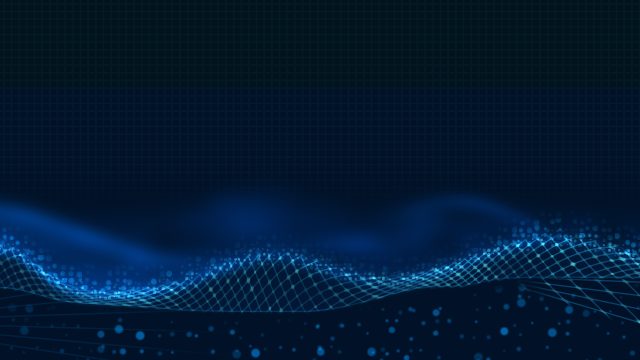
Give the GLSL for this background, as a WebGL 1 fragment shader.

```glsl
precision highp float;
uniform vec2 u_resolution;

float hash(vec2 p) {
  vec3 q = fract(vec3(p.xyx) * 0.1031);
  q += dot(q, q.yzx + 33.33);
  return fract((q.x + q.y) * q.z);
}

float noise(vec2 p) {
  vec2 i = floor(p), f = fract(p);
  f = f * f * (3.0 - 2.0 * f);
  return mix(mix(hash(i), hash(i + vec2(1, 0)), f.x),
             mix(hash(i + vec2(0, 1)), hash(i + vec2(1, 1)), f.x), f.y);
}

float bump(float x, float center, float width) {
  float d = (x - center) / width;
  return exp(-d * d);
}

// Upper and lower edges of the wave sheet
float crest(float x) {
  return 0.18 + 0.13 * bump(x, 0.0, 0.08) + 0.11 * bump(x, 0.425, 0.13)
       + 0.155 * bump(x, 0.87, 0.2);
}

float hem(float x) {
  return 0.135 + 0.065 * bump(x, 0.0, 0.09) + 0.018 * bump(x, 0.17, 0.1)
       + 0.095 * smoothstep(0.47, 0.75, x) - 0.02 * bump(x, 0.72, 0.05);
}

// Lattice coordinates of the wave sheet, or of the fan at the right
vec2 sheet(vec2 p) {
  float s = (p.y - hem(p.x)) / (crest(p.x) - hem(p.x));
  float a = p.x * 54.0 + 0.8 * sin(p.x * 17.0);
  return vec2(a + s * 2.2, a * 0.8 - s * 4.2);
}

vec2 fan(vec2 p) {
  float s = (p.y - 0.235) / (0.03 + 0.6 * max(p.x - 0.8, 0.0));
  return vec2(p.x * 24.0 + p.y * 14.0, s * 4.0);
}

// Thin lines in x, glowing nodes in y
vec2 lattice(vec2 q, vec2 dx, vec2 dy, float px) {
  vec2 slope = max(sqrt(dx * dx + dy * dy), 0.001);
  vec2 d = abs(fract(q) - 0.5) / slope;
  vec2 lines = 1.0 - smoothstep(0.0, 0.0008 + px, d);
  float size = 0.0025 + 0.004 * hash(floor(q));
  float node = 1.0 - smoothstep(size * 0.4, size + px, length(d));
  float glow = hash(floor(q) + 7.0);
  return vec2(max(lines.x, lines.y), node * (0.2 + 0.8 * glow * glow));
}

// Jittered discs, one per cell at most
float scatter(vec2 p, float cells, float radius, float blur, float chance) {
  vec2 q = p * cells, id = floor(q);
  vec2 spot = 0.25 + 0.5 * vec2(hash(id + 3.1), hash(id + 19.7));
  float r = radius * (0.35 + 0.65 * hash(id + 41.3));
  float d = length(fract(q) - spot) / cells;
  return step(hash(id + 73.9), chance) * (0.35 + 0.65 * hash(id + 5.3))
       * (1.0 - smoothstep(r - blur, r + blur, d));
}

void main() {
  vec2 p = gl_FragCoord.xy / u_resolution;
  float aspect = u_resolution.x / u_resolution.y;
  float px = 1.0 / u_resolution.y;
  vec2 c = vec2(p.x * aspect, p.y);
  float top = crest(p.x), low = hem(p.x);

  // Dark backdrop with a fine grid
  vec3 color = mix(vec3(0.004, 0.071, 0.155), vec3(0.004, 0.076, 0.115), smoothstep(0.745, 0.765, p.y));
  vec2 cell = abs(fract(c * 47.0) - 0.5) / 47.0;
  float grid = 1.0 - smoothstep(0.0, 0.0012 + px, min(cell.x, cell.y));
  color += vec3(0.01, 0.03, 0.034) * grid * smoothstep(0.4, 0.58, p.y) * (0.6 + 0.4 * p.y);

  // Soft haze and blurred ridges
  float cloud = noise(c * vec2(5.0, 9.0)) * 0.55 + noise(c * vec2(13.0, 18.0)) * 0.45;
  float above = smoothstep(top - 0.04, top + 0.02, p.y);
  float ceiling = 0.41 + 0.08 * bump(p.x, 0.4, 0.11) + 0.03 * bump(p.x, 0.74, 0.1);
  float haze = above * (1.0 - smoothstep(ceiling - 0.08, ceiling + 0.04, p.y));
  color += vec3(0.0, 0.06, 0.165) * haze * (0.05 + 0.95 * cloud);
  color += vec3(0.0, 0.05, 0.12) * above * (bump(p.y, 0.38, 0.05) * bump(p.x, 0.385, 0.05)
         + bump(p.y, 0.32, 0.03) * bump(p.x, 0.55, 0.07) + bump(p.y, 0.39, 0.05) * bump(p.x, 0.66, 0.04));
  float ridge = 0.275 + 0.15 * (1.0 - smoothstep(-0.04, 0.3, p.x));
  float left = 1.0 - smoothstep(0.15, 0.43, p.x);
  color += vec3(0.0, 0.14, 0.31) * left * bump(p.y, ridge, 0.03) * (0.5 + 0.5 * cloud);
  color += vec3(0.0, 0.06, 0.14) * left * above * (1.0 - smoothstep(ridge - 0.04, ridge + 0.02, p.y));
  float arch = 0.44 - 4.5 * (p.x - 0.71) * (p.x - 0.71);
  color += vec3(0.0, 0.065, 0.15) * bump(p.y, arch, 0.025) * bump(p.x, 0.745, 0.085);
  color += vec3(0.0, 0.09, 0.18) * bump(p.y, top, 0.026) * (0.3 + 0.6 * cloud);

  // Wave mesh
  float e = 0.0005;
  vec2 stepX = vec2(e / aspect, 0.0), stepY = vec2(0.0, e);
  vec2 q = sheet(p);
  vec2 mesh = lattice(q, (sheet(p + stepX) - q) / e, (sheet(p + stepY) - q) / e, px);
  float inside = smoothstep(low - 0.008, low + 0.004, p.y)
               * (1.0 - smoothstep(top, top + 0.015, p.y));
  float lit = 0.5 + 0.25 * smoothstep(0.45, 0.8, p.x) + 0.3 * bump(p.y, top, 0.025);
  lit *= 0.55 + 0.8 * noise(c * vec2(7.0, 16.0) + 5.0);
  color += inside * (vec3(0.0, 0.018, 0.045) + vec3(0.05, 0.24, 0.3) * mesh.x * lit
         + vec3(0.28, 0.56, 0.44) * mesh.y * lit);
  float rim = 1.0 - smoothstep(0.0, 0.001 + px, abs(p.y - low));
  color += vec3(0.02, 0.16, 0.22) * rim * (0.3 + 0.6 * noise(c * 9.0));

  // Spreading lines at the lower right
  q = fan(p);
  mesh = lattice(q, (fan(p + stepX) - q) / e, (fan(p + stepY) - q) / e, px);
  float wedge = smoothstep(0.8, 0.88, p.x) * smoothstep(-4.1, -3.7, q.y)
              * (1.0 - smoothstep(low - 0.01, low, p.y));
  color += wedge * (vec3(0.03, 0.18, 0.26) * mesh.x + vec3(0.25, 0.5, 0.4) * mesh.y);

  // Faint strands below the sheet
  for (int i = 0; i < 6; i++) {
    float k = float(i);
    float y = 0.17 - 0.025 * k + p.x * (0.28 - 0.11 * k);
    float strand = 1.0 - smoothstep(0.0, 0.001 + px, abs(p.y - y));
    color += vec3(0.0, 0.06, 0.1) * strand * (1.0 - smoothstep(0.1, 0.4, p.x)) * step(p.y, low);
  }

  // Blurred lights along the crests and sharper drops beneath
  float band = bump(p.y, top + 0.02, 0.035) * (0.25 + 0.75 * max(left, smoothstep(0.7, 0.85, p.x)));
  color += vec3(0.02, 0.26, 0.36) * band * scatter(c, 48.0, 0.009, 0.003, 0.75);
  color += vec3(0.18, 0.42, 0.36) * bump(p.y, top, 0.02) * scatter(c + 2.3, 75.0, 0.005, 0.002, 0.75);
  float under = 1.0 - smoothstep(low - 0.06, low - 0.01, p.y);
  float drops = scatter(c + 0.7, 16.0, 0.012, 0.001 + px, 0.55);
  drops += 0.8 * scatter(c + 4.1, 27.0, 0.006, 0.001 + px, 0.45);
  color += vec3(0.0, 0.32, 0.52) * under * drops * (0.35 + 0.65 * smoothstep(0.05, 0.25, p.x));

  gl_FragColor = vec4(color, 1.0);
}
```
